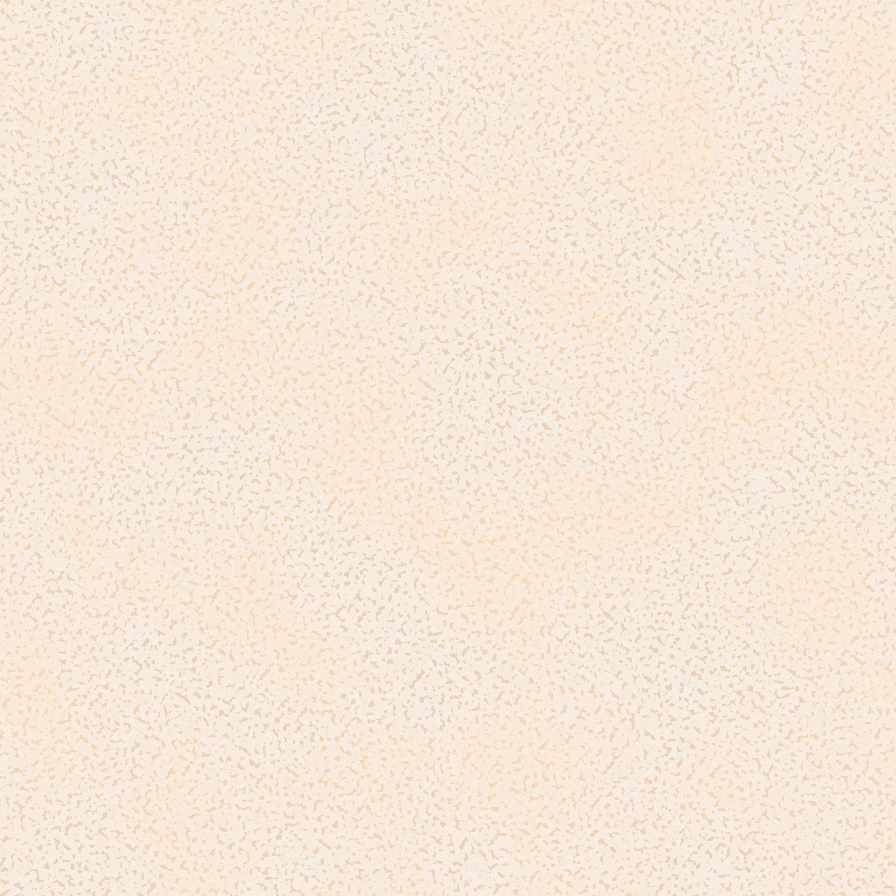
Write a WebGL 2 fragment shader that draws this texture.

```glsl
#version 300 es
precision highp float;
// Pale cream stone paper with fine tan and off-white flecks over soft warm blotches.

uniform vec2 u_resolution;
out vec4 fragColor;

const vec3 PALE_BASE = vec3(0.968, 0.922, 0.878);
const vec3 WARM_BASE = vec3(0.980, 0.908, 0.838);
const vec3 PALE_FLECK = vec3(0.968, 0.930, 0.892);
const vec3 COOL_TAN = vec3(0.918, 0.822, 0.730);
const vec3 WARM_TAN = vec3(0.960, 0.838, 0.728);
const mat2 TURN = mat2(0.8, 0.6, -0.6, 0.8);

// Integer hash giving a unit gradient for each lattice cell
vec2 cellGradient(vec2 cell, uint seed) {
    uvec2 q = uvec2(ivec2(cell) + 4096);
    uint h = q.x * 73856u ^ q.y * 19349u ^ seed * 83492u;
    h = (h ^ (h >> 15)) * 739177u;
    h = (h ^ (h >> 13)) * 974711u;
    h ^= h >> 16;
    float angle = float(h & 65535u) * 6.28318 / 65536.0;
    return vec2(cos(angle), sin(angle));
}

float gradientNoise(vec2 p, uint seed) {
    vec2 cell = floor(p);
    vec2 f = p - cell;
    vec2 w = f * f * f * (f * (f * 6.0 - 15.0) + 10.0);
    vec2 e = vec2(1.0, 0.0);
    float a = dot(cellGradient(cell, seed), f);
    float b = dot(cellGradient(cell + e.xy, seed), f - e.xy);
    float c = dot(cellGradient(cell + e.yx, seed), f - e.yx);
    float d = dot(cellGradient(cell + e.xx, seed), f - e.xx);
    return mix(mix(a, b, w.x), mix(c, d, w.x), w.y);
}

// Layered noise for the broad colour drift
float cloud(vec2 p, uint seed) {
    float sum = 0.0;
    float gain = 1.0;
    for (uint octave = 0u; octave < 4u; octave++) {
        sum += gain * gradientNoise(p, seed + octave);
        p = TURN * p * 2.0 + 7.3;
        gain *= 0.55;
    }
    return sum;
}

// Coverage of ragged flecks: two noise sizes cut at a level
float flecks(vec2 uv, float density, float level, float pixel, uint seed) {
    vec2 p = TURN * uv * density;
    float n = gradientNoise(p, seed);
    n += 0.5 * gradientNoise(TURN * p * 1.9 + 3.7, seed + 1u);
    float soft = clamp(0.5 * density * pixel, 0.02, 0.3);
    return smoothstep(level - soft, level + soft, n);
}

void main() {
    float pixel = 1.0 / min(u_resolution.x, u_resolution.y);
    vec2 uv = gl_FragCoord.xy * pixel;

    // Warm and pale areas
    float warmth = smoothstep(-0.50, 0.55, cloud(uv * 6.0, 11u));
    vec3 color = mix(PALE_BASE, WARM_BASE, warmth);

    // Off-white flecks, then tan flecks that contrast more in pale areas
    float light = flecks(uv + 2.0, 150.0, 0.02, pixel, 31u);
    color = mix(color, PALE_FLECK, light * mix(0.9, 0.55, warmth));
    float dark = flecks(uv, 165.0, 0.24, pixel, 53u);
    vec3 tan_ = mix(COOL_TAN, WARM_TAN, warmth);
    color = mix(color, tan_, dark * mix(1.0, 0.85, warmth));

    fragColor = vec4(color, 1.0);
}
```
